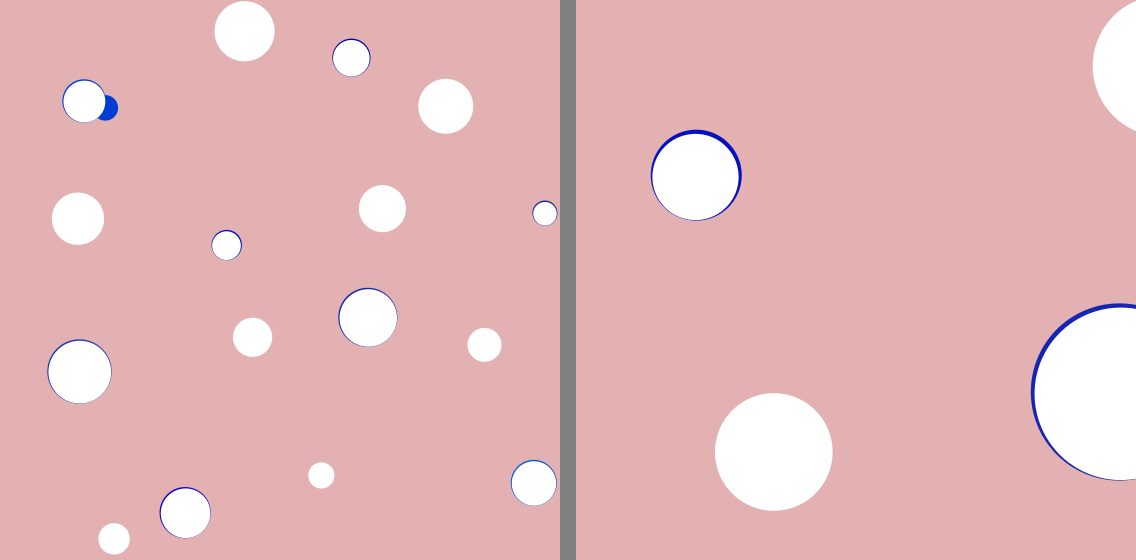
Left, the full canvas; right, a detail of the centre.
Reproduce this pattern procedurally as a WebGL 1 fragment shader.

```glsl
precision highp float;
uniform vec2 u_resolution;

const vec3 ROSE = vec3(0.89, 0.694, 0.694);
const vec3 WHITE = vec3(1.0);
const float GRID = 4.0;
const float DISC_COUNT = 16.0;
const float MIN_RADIUS = 0.021;
const float MAX_RADIUS = 0.056;
const float SATELLITE_DISC = 12.0;

float hash(vec2 p) {
  return fract(sin(dot(p, vec2(127.1, 311.7))) * 43758.5453);
}

vec2 hash2(vec2 p) {
  return vec2(hash(p), hash(p + 17.3));
}

// Coverage of a disc with an edge one pixel wide
float disc(vec2 p, vec2 center, float radius, float pixel) {
  return clamp(0.5 + (radius - length(p - center)) / pixel, 0.0, 1.0);
}

// Radii are spread evenly and shuffled over the cells
float discRadius(float index) {
  float rank = mod(index * 7.0 + 3.0, DISC_COUNT);
  return mix(MIN_RADIUS, MAX_RADIUS, rank / (DISC_COUNT - 1.0));
}

// Random place that keeps the disc about inside its cell
vec2 discCenter(vec2 cell, float radius) {
  vec2 jitter = hash2(cell + 5.0) * 2.0 - 1.0;
  return (cell + 0.5) / GRID + jitter * (0.5 / GRID - 0.9 * radius);
}

// Blues from navy and violet to azure
vec3 rimColor(vec2 cell) {
  float tone = hash(cell + 41.0);
  float violet = 0.2 * hash(cell + 63.0) * (1.0 - tone);
  return vec3(violet, 0.38 * tone, mix(0.55, 0.9, hash(cell + 87.0)));
}

void main() {
  float side = min(u_resolution.x, u_resolution.y);
  vec2 p = (gl_FragCoord.xy - 0.5 * u_resolution) / side + 0.5;
  float pixel = 1.0 / side;
  vec3 color = ROSE;

  for (float i = 0.0; i < DISC_COUNT; i++) {
    vec2 cell = vec2(mod(i, GRID), floor(i / GRID));
    float radius = discRadius(i);
    vec2 center = discCenter(cell, radius);
    vec3 blue = rimColor(cell);

    // One smaller blue disc peeks out from behind
    if (i == SATELLITE_DISC) {
      blue = vec3(0.0, 0.24, 0.83);
      vec2 side2 = center + radius * vec2(1.0, -0.3);
      color = mix(color, blue, disc(p, side2, 0.61 * radius, pixel));
    }

    // Every other disc has a thin rim, thicker at the top
    float rimmed = mod(cell.x + cell.y, 2.0);
    vec2 shift = vec2(0.002 * (hash(cell + 29.0) - 0.7), 0.0011);
    float rim = disc(p, center + shift, radius + 0.0014, pixel);
    color = mix(color, blue, rim * rimmed);

    color = mix(color, WHITE, disc(p, center, radius, pixel));
  }

  gl_FragColor = vec4(color, 1.0);
}
```
